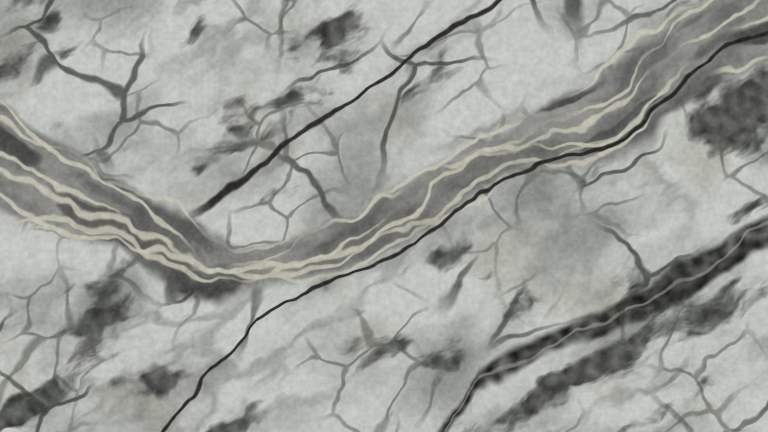
Reproduce this texture procedurally as a WebGL 1 fragment shader.

```glsl
precision highp float;
uniform vec2 u_resolution;

vec2 gradientAt(vec2 cell) {
  float angle = 6.2832 * fract(sin(dot(cell, vec2(127.1, 311.7))) * 43758.5);
  return vec2(cos(angle), sin(angle));
}

float noise(vec2 p) {
  vec2 i = floor(p), f = fract(p);
  vec2 u = f * f * f * (f * (f * 6.0 - 15.0) + 10.0);
  vec2 e = vec2(1.0, 0.0);
  float low = mix(dot(gradientAt(i), f), dot(gradientAt(i + e), f - e), u.x);
  float high = mix(dot(gradientAt(i + e.yx), f - e.yx), dot(gradientAt(i + 1.0), f - 1.0), u.x);
  return 1.4 * mix(low, high, u.y);
}

float fbm(vec2 p) {
  float sum = 0.0, amp = 0.55;
  for (int i = 0; i < 5; i++) {
    sum += amp * noise(p);
    p = mat2(1.6, 1.2, -1.2, 1.6) * p + 3.7;
    amp *= 0.5;
  }
  return sum;
}

// Gap between the two nearest cell points: zero along cell borders
float cellBorder(vec2 p) {
  vec2 i = floor(p), f = fract(p);
  float nearest = 9.0, second = 9.0;
  for (int y = -1; y <= 1; y++) {
    for (int x = -1; x <= 1; x++) {
      vec2 o = vec2(float(x), float(y));
      float d = length(o + 0.5 + 0.42 * gradientAt(i + o) - f);
      second = min(second, max(nearest, d));
      nearest = min(nearest, d);
    }
  }
  return second - nearest;
}

float line(float d, float width) {
  return 1.0 - smoothstep(width * 0.4, width + 1.2 / u_resolution.y, abs(d));
}

float blob(vec2 p, vec2 center, vec2 radius) {
  vec2 d = (p - center) / radius;
  return exp(-dot(d, d));
}

void main() {
  vec2 p = gl_FragCoord.xy / u_resolution.y;
  vec2 jag = vec2(noise(p * 13.0), noise(p * 13.0 + 40.0));
  vec2 fine = vec2(noise(p * 34.0), noise(p * 34.0 + 17.0));
  vec2 q = p + 0.06 * vec2(fbm(p * 2.5), fbm(p * 2.5 + 7.0)) + 0.012 * jag + 0.004 * fine;
  vec2 r = vec2(dot(q, vec2(0.85, 0.53)), dot(q, vec2(-0.53, 0.85)));

  // Pale cloudy ground with warm stains
  float cloud = fbm(r * vec2(2.6, 4.6) + 11.0);
  vec3 col = mix(vec3(0.765, 0.775, 0.76), vec3(0.57, 0.58, 0.57), smoothstep(-0.12, 0.5, cloud));
  float stain = smoothstep(0.05, 0.5, fbm(p * 4.0 + 23.0));
  col = mix(col, vec3(0.62, 0.61, 0.55), 0.5 * stain);
  float wisp = 1.0 - smoothstep(0.0, 0.13, abs(fbm(r * vec2(2.2, 5.0) + 31.0)));
  col = mix(col, vec3(0.45, 0.46, 0.45), 0.42 * wisp * smoothstep(-0.3, 0.4, noise(p * 3.0 + 5.0)));

  // Broken charcoal patches
  float region = blob(p, vec2(1.74, 0.74), vec2(0.15, 0.12))
    + blob(p, vec2(1.66, 0.29), vec2(0.2, 0.12))
    + blob(p, vec2(1.3, 0.09), vec2(0.16, 0.09))
    + blob(p, vec2(0.22, 0.22), vec2(0.16, 0.1))
    + blob(p, vec2(0.76, 0.9), vec2(0.08, 0.12))
    + blob(p, vec2(0.02, 0.05), vec2(0.14, 0.08));
  float mottle = fbm(r * vec2(4.0, 9.0) + 3.0);
  float patches = smoothstep(0.1, 0.36, mottle + 0.42 * region - 0.12);
  col = mix(col, vec3(0.22, 0.225, 0.215), patches * (0.78 + 0.35 * fine.x));

  // Dark diagonal band
  float band = 0.88 * (q.y - 0.13 - 0.47 * (q.x - 1.11) + 0.9 * max(1.1 - q.x, 0.0));
  float bandWidth = 0.028 + 0.025 * noise(vec2(q.x * 5.0, 2.5));
  float bandMask = (1.0 - smoothstep(bandWidth - 0.012, bandWidth + 0.012, abs(band)))
    * smoothstep(0.92, 1.02, q.x);
  col = mix(col, vec3(0.17, 0.175, 0.165), bandMask * (0.85 + 0.4 * fine.y));
  col = mix(col, vec3(0.6, 0.6, 0.56), 0.6 * bandMask * line(band - 0.03 * noise(vec2(q.x * 6.0, 8.3)), 0.004));

  // Branching hairline cracks at two scales
  float coarse = line(cellBorder(r * vec2(3.2, 4.6)) / 8.0, 0.0045);
  float thin = line(cellBorder(r * vec2(7.0, 10.0) + 9.0) / 17.0, 0.003);
  col = mix(col, vec3(0.24, 0.25, 0.23), 0.75 * coarse * smoothstep(-0.15, 0.35, noise(p * 3.2 + 2.0)));
  col = mix(col, vec3(0.36, 0.37, 0.34), 0.6 * thin * smoothstep(-0.1, 0.4, noise(p * 4.0 + 50.0)));

  // Smoky grey river that dips and climbs to the right
  float bend = q.x - 0.58;
  float across = 0.87 * (q.y - 0.3 - 0.55 * sqrt(bend * bend + 0.02));
  float halfWidth = 0.05 + 0.05 * (1.0 - smoothstep(0.0, 0.65, p.x)) + 0.045 * smoothstep(1.0, 1.6, p.x)
    + 0.015 * noise(vec2(q.x * 6.0, 4.4));
  float river = 1.0 - smoothstep(halfWidth - 0.016, halfWidth + 0.012, abs(across));
  float smoke = fbm(vec2(q.x * 4.0, across * 9.0) + 60.0);
  vec3 riverColor = mix(vec3(0.31, 0.315, 0.31), vec3(0.55, 0.555, 0.54),
    smoothstep(-0.35, 0.45, smoke + 0.2 * smoothstep(0.9, 1.5, p.x)));
  float pocket = smoothstep(0.12, 0.32, noise(vec2(q.x * 5.0, across * 13.0) + 14.0));
  riverColor = mix(riverColor, vec3(0.2, 0.2, 0.2), 0.8 * pocket);
  col = mix(col, riverColor, 0.93 * river);

  // Braided cream strands running along the river
  for (int i = 0; i < 6; i++) {
    float k = float(i);
    float offset = halfWidth * (k / 2.5 - 1.0) + 0.05 * noise(vec2(q.x * 3.2, k * 5.3 + 0.5))
      + 0.014 * noise(vec2(q.x * 12.0, k * 3.7 + 0.5));
    float swell = noise(vec2(q.x * 4.5, k * 7.1 + 0.4));
    float gap = across - offset;
    float strength = smoothstep(-0.4, 0.2, swell);
    col = mix(col, vec3(0.6, 0.6, 0.56), 0.35 * strength * exp(-abs(gap) * 85.0));
    col = mix(col, vec3(0.77, 0.765, 0.7), 0.88 * strength * line(gap, 0.003 + 0.007 * max(swell, 0.0)));
  }

  // Two long jagged black veins with a sooty fringe
  vec2 v = q + 0.008 * jag.yx + 0.004 * fine.yx;
  float upper = 0.83 * (v.y - 0.55 - 0.68 * (v.x - 0.5));
  float lower = 0.87 * (v.y - 0.387 - 0.57 * (v.x - 0.856) + 0.5 * max(0.6 - v.x, 0.0));
  float upperFade = smoothstep(0.42, 0.5, p.x);
  float upperWidth = 0.004 + 0.013 * max(noise(vec2(v.x * 6.0, 1.5)), 0.0);
  float lowerWidth = 0.0035 + 0.008 * max(noise(vec2(v.x * 6.0, 6.5)), 0.0);
  float soot = max(exp(-abs(upper) * 45.0) * upperFade, exp(-abs(lower) * 45.0));
  col = mix(col, vec3(0.34, 0.345, 0.33), 0.6 * soot * smoothstep(-0.2, 0.4, mottle));
  float veins = max(line(upper, upperWidth) * upperFade, line(lower, lowerWidth));
  col = mix(col, vec3(0.14, 0.14, 0.135), 0.92 * veins);

  // Mineral grain
  col += 0.025 * fine.x + 0.03 * noise(p * 75.0) + 0.02 * noise(p * 140.0);
  gl_FragColor = vec4(clamp(col, 0.08, 0.82), 1.0);
}
```
